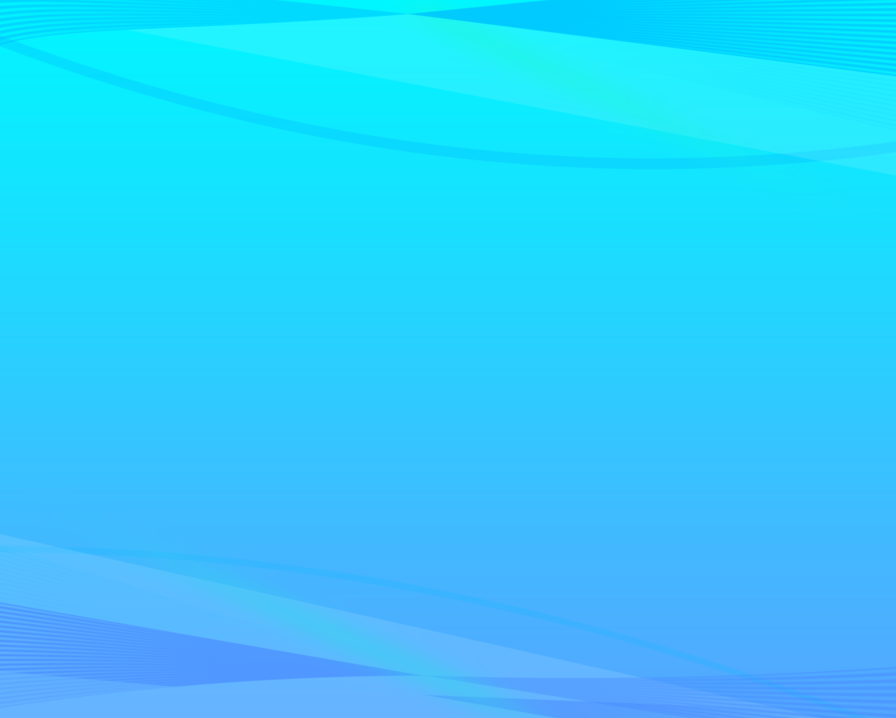
This background is drawn by a Shadertoy shader. Its source:

```glsl
const float TAU = 6.2831853;

// Colours
const vec3 SKY_TOP = vec3(0.0, 0.965, 1.0);
const vec3 SKY_BOTTOM = vec3(0.33, 0.655, 1.0);
const vec3 VEIL = vec3(0.85, 0.98, 1.0);
const vec3 RIBBON = vec3(0.0, 0.72, 1.0);
const vec3 TOP_LINES = vec3(0.0, 0.75, 1.0);
const vec3 BOTTOM_LINES = vec3(0.27, 0.53, 1.0);
const vec3 TOP_GLOW = vec3(0.12, 0.96, 0.84);
const vec3 BOTTOM_GLOW = vec3(0.18, 0.84, 0.93);

// Points where the fans narrow, measured from the upper left
const vec2 TOP_KNOT = vec2(0.456, 0.0195);
const vec2 BOTTOM_KNOT = vec2(0.475, 0.941);

// Line counts and strengths
const float TOP_COUNT = 20.0;
const float BOTTOM_COUNT = 22.0;
const float SIDE_COUNT = 12.0;
const float VEIL_ALPHA = 0.14;
const float RIBBON_ALPHA = 0.32;
const float GLOW_WIDTH = 0.026;

// Smooth step that is one where v exceeds edge
float past(float edge, float v) {
    float pixel = 1.0 / iResolution.y;
    return smoothstep(-pixel, pixel, v - edge);
}

float between(float v, float upper, float lower) {
    return past(upper, v) * past(v, lower);
}

float ribbon(float v, float centre, float halfWidth) {
    return between(v, centre - halfWidth, centre + halfWidth);
}

// Fine lines between two edges, merging into a solid where they crowd
float fan(float v, float upper, float lower, float count) {
    float width = max(lower - upper, 0.0001);
    float t = (v - upper) / width;
    float line = 0.5 + 0.5 * cos(TAU * count * t);
    float spread = smoothstep(0.002, 0.009, width / count);
    return between(v, upper, lower) * mix(0.85, line, spread);
}

float glow(float v, float centre) {
    float d = (v - centre) / GLOW_WIDTH;
    return exp(-d * d);
}

// Upper ribbons and fans
vec3 drawTop(vec3 color, float u, float v) {
    float w = u - TOP_KNOT.x;
    float fade = smoothstep(0.42, 0.5, u) * (1.0 - smoothstep(0.58, 1.0, u));
    float curve = 0.228 - 0.322 * (u - 0.729) * (u - 0.729);
    color = mix(color, RIBBON, RIBBON_ALPHA * ribbon(v, curve, 0.0075));

    // Pale veil below both fans
    float s = u / TOP_KNOT.x;
    float leftEdge = TOP_KNOT.y + 0.022 * (1.0 - s * s) + 0.021 * exp(-u / 0.06);
    float rightEdge = TOP_KNOT.y + 0.159 * w;
    float veilTop = w < 0.0 ? leftEdge : rightEdge;
    float veil = between(v, veilTop, 0.008 + 0.2365 * u);
    color = mix(color, VEIL, VEIL_ALPHA * veil);
    color = mix(color, TOP_GLOW, 0.4 * fade * glow(v, 0.563 * (u - 0.44)));

    // Left fan, right fan and its faint continuation
    float left = fan(v, -0.041 + 0.1327 * u, leftEdge, SIDE_COUNT);
    color = mix(color, TOP_LINES, 0.6 * left * (1.0 - past(TOP_KNOT.x, u)));
    float right = fan(v, TOP_KNOT.y - 0.125 * w, rightEdge, TOP_COUNT);
    color = mix(color, TOP_LINES, mix(0.95, 0.7, smoothstep(0.1, 0.5, w)) * right);
    float faint = fan(v, rightEdge, rightEdge + 0.14 * w, 11.0);
    return mix(color, TOP_LINES, 0.13 * faint * smoothstep(0.1, 0.5, w));
}

// Lower ribbons and fans
vec3 drawBottom(vec3 color, float u, float v) {
    float w = u - BOTTOM_KNOT.x;
    float curve = 0.765 + 0.2546 * u * u;
    color = mix(color, RIBBON, 0.6 * RIBBON_ALPHA * ribbon(v, curve, 0.0045));
    color = mix(color, VEIL, VEIL_ALPHA * past(0.744 + 0.279 * u, v));

    // Left fan, weaker toward its lower edge
    float upper = 0.839 + 0.216 * u;
    float s = 1.0 - u / BOTTOM_KNOT.x;
    float lower = BOTTOM_KNOT.y + 0.045 * s * s;
    float left = fan(v, upper, lower, BOTTOM_COUNT) * (1.0 - past(BOTTOM_KNOT.x, u));
    float weight = mix(0.75, 0.3, past(0.935 + 0.11 * u, v));
    color = mix(color, BOTTOM_LINES, weight * left);
    float faint = fan(v, upper - 0.08 * s, upper, 12.0);
    color = mix(color, RIBBON, 0.12 * faint * s);

    // Right fan, with a denser wedge below
    float bend = BOTTOM_KNOT.y + 0.04 * w - 0.12 * w * w;
    float right = fan(v, bend, BOTTOM_KNOT.y + 0.2 * w, SIDE_COUNT);
    color = mix(color, BOTTOM_LINES, 0.5 * right);
    float wedge = between(v, 0.968 + 0.05 * w, 0.968 + 0.22 * w);
    color = mix(color, BOTTOM_LINES, 0.5 * wedge * (1.0 - smoothstep(0.15, 0.5, w)));

    float fade = smoothstep(0.0, 0.4, u) * (1.0 - smoothstep(0.5, 0.65, u));
    return mix(color, BOTTOM_GLOW, 0.45 * fade * glow(v, 0.717 + 0.536 * (u - 0.065)));
}

void mainImage(out vec4 fragColor, in vec2 fragCoord) {
    float u = fragCoord.x / iResolution.x;
    float v = 1.0 - fragCoord.y / iResolution.y;
    vec3 color = mix(SKY_TOP, SKY_BOTTOM, smoothstep(0.0, 1.0, v) * 0.25 + v * 0.75);
    color = v < 0.5 ? drawTop(color, u, v) : drawBottom(color, u, v);
    fragColor = vec4(color, 1.0);
}
```
